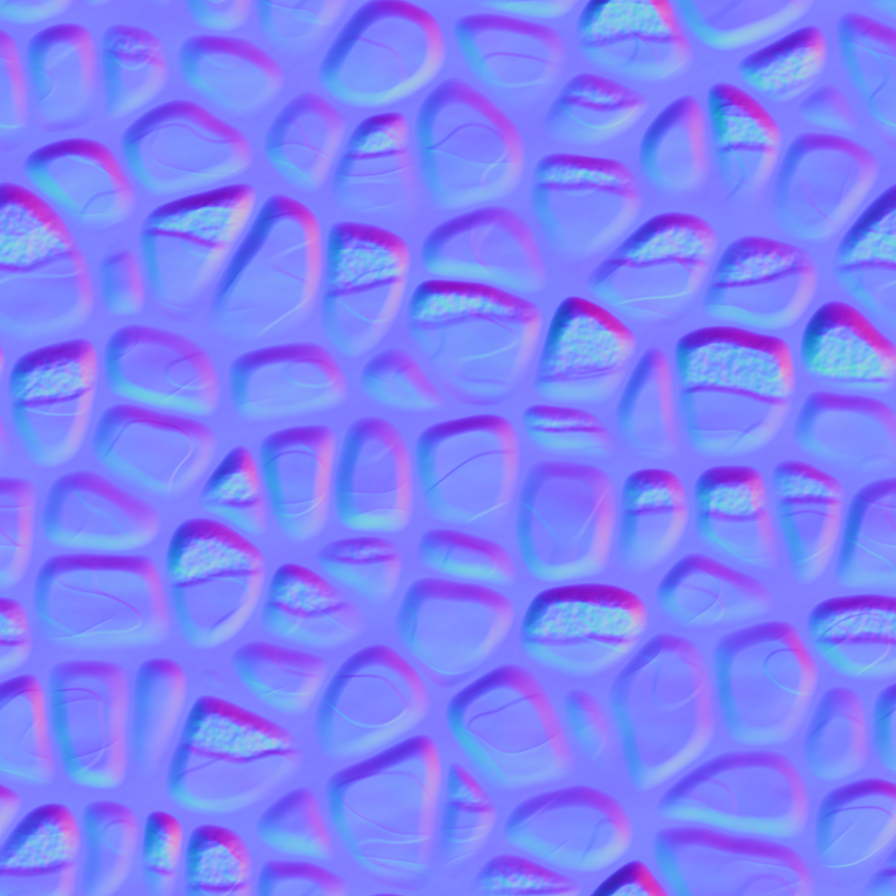
Reproduce this texture map procedurally as a Shadertoy shader.

```glsl
const vec2  GRID         = vec2(7.0, 8.0);  // blocks across the tile, even row count
const float JITTER       = 0.62;
const float STACKED      = 0.36;            // share of blocks split into flat stones
const float PAIRED       = 0.52;            // upper bound for blocks split side by side
const float SIZE_SPREAD  = 0.0045;
const float CORNER       = 0.010;           // rounding radius of the stones
const float JOINT        = 0.001;
const float BEVEL        = 0.022;
const float STONE_HEIGHT = 0.0068;
const float DOME_HEIGHT  = 0.0020;
const float WARP         = 0.013;
const float LEDGE_SHARE  = 0.30;
const float LEDGE_SLOPE  = 0.34;
const float LEDGE_DEPTH  = 0.0055;
const float GRAIN        = 0.0016;
const float SIDE_SLOPE   = 0.8;             // horizontal relief against vertical
const float SAMPLE_STEP  = 0.0013;
const float TAU          = 6.2831853;

vec2 hash2(vec2 p) {
    vec3 q = fract(vec3(p.xyx) * vec3(0.1031, 0.1030, 0.0973));
    q += dot(q, q.yzx + 33.33);
    return fract((q.xx + q.yz) * q.zy);
}

float cornerSlope(vec2 lattice, vec2 offset, vec2 period) {
    float angle = TAU * hash2(mod(lattice, period) + period * 3.0).x;
    return dot(vec2(cos(angle), sin(angle)), offset);
}

// Gradient noise that wraps on the unit square
float noise(vec2 p, vec2 period) {
    p *= period;
    vec2 i = floor(p), f = p - i, e = vec2(1.0, 0.0);
    vec2 u = f * f * f * (f * (f * 6.0 - 15.0) + 10.0);
    float low  = mix(cornerSlope(i, f, period), cornerSlope(i + e, f - e, period), u.x);
    float high = mix(cornerSlope(i + e.yx, f - e.yx, period),
                     cornerSlope(i + 1.0, f - 1.0, period), u.x);
    return mix(low, high, u.y);
}

// Weighted cells: returns offset from the stone centre, edge distance, seed
vec4 findStone(vec2 p) {
    vec4 sites[50];
    int count = 0, owner = 0;
    float row = floor(p.y * GRID.y);
    for (int j = -2; j <= 2; j++) {
        float y = row + float(j);
        float stagger = 0.5 * mod(y, 2.0);
        float column = floor(p.x * GRID.x - stagger);
        for (int i = -2; i <= 2; i++) {
            vec2 cell = vec2(column + float(i), y);
            vec2 id = mod(cell, GRID);
            float kind = hash2(id + 71.0).x;
            vec2 split = kind < STACKED ? vec2(0.04, 0.27)
                       : kind < PAIRED ? vec2(0.25, 0.03) : vec2(0.0);
            int parts = kind < PAIRED ? 2 : 1;
            for (int k = 0; k < parts; k++) {
                vec2 random = hash2(id + 17.0 + 29.0 * float(k));
                vec2 jitter = (hash2(id + 5.0) - 0.5) * JITTER + (random - 0.5) * 0.12;
                vec2 centre = cell + vec2(stagger, 0.0) + 0.5 + jitter
                            + split * (float(k) * 2.0 - 1.0);
                vec2 r = p - centre / GRID;
                float power = dot(r, r) - SIZE_SPREAD * random.y;
                sites[count] = vec4(r, power, random.x);
                if (power < sites[owner].z) owner = count;
                count++;
            }
        }
    }
    // Soft minimum over all borders rounds the corners
    vec4 own = sites[owner];
    float sum = 0.0;
    for (int k = 0; k < count; k++) {
        if (k == owner) continue;
        float border = (sites[k].z - own.z) / (2.0 * length(sites[k].xy - own.xy) + 1e-5);
        sum += exp(-border / CORNER);
    }
    return vec4(own.xy, -CORNER * log(sum + 1e-9), own.w);
}

float height(vec2 p) {
    vec2 bend = vec2(noise(p, vec2(8.0)), noise(p + 0.37, vec2(9.0)));
    vec2 q = p + WARP * bend + 0.003 * noise(p, vec2(25.0));
    vec4 stone = findStone(q);
    float edge = max(stone.z, 0.0), seed = stone.w;
    float body = smoothstep(JOINT, BEVEL, stone.z);

    // Leaning, slightly domed face
    float lean = mix(-0.01, 0.17, fract(seed * 7.13));
    float face = STONE_HEIGHT + DOME_HEIGHT * (1.0 - exp(-edge / 0.03));
    face += lean * stone.y + 0.05 * (fract(seed * 13.7) - 0.5) * stone.x;
    face += 0.0065 * noise(q, vec2(6.0, 11.0)) + 0.0016 * noise(q, vec2(19.0, 31.0));

    // Chipped steps and thin creases
    vec2 s = q + 0.025 * bend.yx;
    float chip = noise(s, vec2(9.0, 14.0)) + 5.0 * (edge - 0.034);
    float crease = noise(s + seed, vec2(7.0, 13.0));
    face += 0.0009 * smoothstep(-0.04, 0.04, chip);
    face += 0.0006 * exp(-abs(crease) * 28.0) * smoothstep(-0.1, 0.2, bend.x);

    // Rough broken strip above a wavy line on some stones
    float rise = stone.y - 0.004 - 0.35 * (fract(seed * 41.3) - 0.4) * stone.x
               - 0.016 * noise(q, vec2(13.0));
    float ledge = step(fract(seed * 31.7), LEDGE_SHARE) * smoothstep(-0.008, 0.008, rise);
    float grain = noise(p, vec2(83.0)) + 0.5 * noise(p, vec2(151.0));
    face += ledge * (LEDGE_SLOPE * clamp(rise, 0.0, 0.04) - LEDGE_DEPTH + GRAIN * grain);

    return body * face + 0.0025 * noise(p, vec2(10.0, 15.0))
         + 0.00012 * noise(p, vec2(97.0));
}

void mainImage(out vec4 fragColor, in vec2 fragCoord) {
    vec2 uv = fragCoord / iResolution.xy;
    vec2 e = vec2(SAMPLE_STEP, 0.0);
    vec2 slope = vec2(height(uv + e) - height(uv - e),
                      height(uv + e.yx) - height(uv - e.yx)) / (2.0 * SAMPLE_STEP);
    // Green grows toward the lower side
    vec3 normal = normalize(vec3(-SIDE_SLOPE * slope.x, slope.y, 1.0));
    fragColor = vec4(normal * 0.5 + 0.5, 1.0);
}
```
